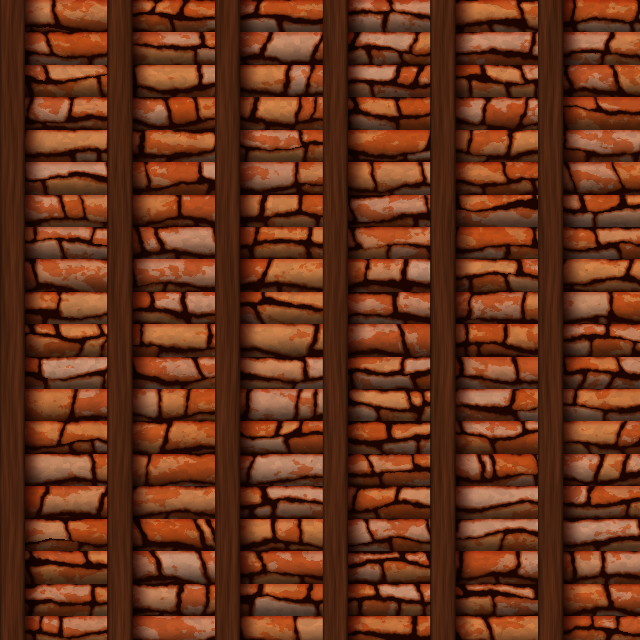
A WebGL 2 fragment shader for this texture:

```glsl
#version 300 es
precision highp float;

uniform vec2 u_resolution;
out vec4 outColor;

const float POSTS = 5.944;       // post repeats across the canvas
const float BANDS = 19.74;       // stone bands down the canvas
const float POST_WIDTH = 0.232;  // share of one post repeat

const vec3 MORTAR = vec3(0.11, 0.02, 0.00);
const vec3 RUST = vec3(0.64, 0.23, 0.05);
const vec3 TAN = vec3(0.72, 0.45, 0.25);
const vec3 GREY = vec3(0.70, 0.51, 0.40);
const vec3 WOOD_DARK = vec3(0.15, 0.06, 0.02);
const vec3 WOOD_LIGHT = vec3(0.40, 0.20, 0.10);

float hash(vec2 p) {
  p = fract(p * vec2(0.1031, 0.1173));
  p += dot(p, p.yx + 33.33);
  return fract((p.x + p.y) * p.x * 17.3);
}

// Value of the nearest scattered cell, giving flat ragged patches
float cellValue(vec2 p) {
  vec2 base = floor(p);
  float nearest = 9.0, value = 0.0;
  for (int y = -1; y <= 1; y++)
  for (int x = -1; x <= 1; x++) {
    vec2 id = base + vec2(x, y);
    vec2 site = id + vec2(hash(id + 71.0), hash(id + 139.0));
    float d = dot(site - p, site - p);
    if (d < nearest) { nearest = d; value = hash(id + 211.0); }
  }
  return value;
}

float layeredSines(vec2 p) {
  float sum = 0.0, amp = 0.5;
  for (int i = 0; i < 4; i++) {
    sum += amp * sin(p.x + 1.7 * sin(p.y)) * cos(p.y + 0.8 * sin(p.x));
    p = mat2(1.5, 1.1, -1.1, 1.5) * p + 2.3;
    amp *= 0.55;
  }
  return sum;
}

float roundedBox(vec2 p, vec2 halfSize, float radius) {
  vec2 q = abs(p) - halfSize + radius;
  return length(max(q, 0.0)) + min(max(q.x, q.y), 0.0) - radius;
}

float joint(float k, float seed) {
  return k + 0.8 * (hash(vec2(k + 40.0, seed)) - 0.5);
}

// One course of uneven stones: x = signed distance, y = stone index
vec2 course(vec2 p, float low, float high, float len, float seed) {
  float tilt = 0.9 * (hash(vec2(seed, 5.0)) - 0.5);
  float x = (p.x + tilt * p.y) / len + hash(vec2(seed, 9.0));
  float k = floor(x);
  if (x < joint(k, seed)) k -= 1.0;
  else if (x > joint(k + 1.0, seed)) k += 1.0;
  float left = joint(k, seed), right = joint(k + 1.0, seed);

  // Every stone leans and sinks a little differently
  float middle = 0.5 * (left + right);
  float lean = 0.18 * (hash(vec2(k + 60.0, seed)) - 0.5);
  vec2 halfSize = 0.5 * vec2((right - left) * len, high - low);
  vec2 local = vec2((x - middle) * len, p.y - 0.5 * (low + high));
  local.y += lean * local.x;
  float gap = mix(0.025, 0.075, hash(vec2(k + 80.0, seed)));
  return vec2(roundedBox(local, halfSize - gap, min(0.14, 0.7 * halfSize.y)), k);
}

// p is in band heights, from the panel's lower left; cell names the panel
vec3 stones(vec2 p, vec2 cell, float blur) {
  float seed = 1.0 + cell.x * 31.0 + cell.y * 7.0;
  vec2 world = p + cell * vec2(3.7, 1.0);
  vec2 q = p + 0.08 * vec2(layeredSines(world * 3.6), layeredSines(world * 2.9 + 8.0));

  // Thick and thin courses parted by a sloping, wavy line
  float split = mix(0.02, 0.62, hash(vec2(seed, 2.0)));
  split += 0.10 * sin(q.x * 1.9 + seed);
  float high = 1.0 + 0.2 * hash(vec2(seed, 3.0));
  float low = -0.3 * hash(vec2(seed, 4.0));
  bool upper = q.y > split;
  float len = mix(1.1, 2.5, hash(vec2(seed, upper ? 6.0 : 7.0)));
  vec2 stone = upper ? course(q, split, high, len, seed)
                     : course(q, low, split, len, seed + 500.0);
  float tone = hash(vec2(stone.y + 20.0, seed + (upper ? 0.0 : 90.0)));
  float chipped = stone.x + 0.035 * layeredSines(world * 8.0);

  // Weathered rust patches over tan or grey stone
  float patches = layeredSines(world * vec2(1.8, 3.2) + tone * 9.0)
                + 0.30 * cellValue(world * vec2(7.0, 10.0)) - 0.15;
  float rusted = smoothstep(-0.08, 0.08, patches + 0.9 * tone - 0.58);
  vec3 base = mix(TAN, GREY, smoothstep(0.3, 0.7, hash(vec2(tone * 97.0, seed))));
  vec3 color = mix(base, RUST, 0.25 * tone + 0.6 * rusted);
  color *= 0.94 + 0.12 * cellValue(world * vec2(5.0, 8.0) + 50.0);
  color = mix(color, RUST * 0.85, 0.8 * smoothstep(-0.11, -0.03, chipped));

  // Each band fades downward, with a redder top, before the joints darken it
  color *= mix(0.36, 1.08, smoothstep(-0.05, 0.75, p.y));
  color = mix(color, color * vec3(0.92, 0.66, 0.55), smoothstep(0.84, 1.0, p.y));
  color = mix(color, MORTAR, smoothstep(-0.025 - blur, 0.01 + blur, chipped));

  // The post casts a shadow to its right
  float light = smoothstep(-0.12, 0.66, p.x);
  return color * mix(vec3(0.28, 0.10, 0.04), vec3(1.0), light);
}

// across runs 0 to 1 over the post, along is in band heights
vec3 wood(float across, float along, float id) {
  float bend = 0.15 * sin(along * 0.7 + id * 2.4) + 0.06 * sin(along * 2.3 + id);
  float grain = layeredSines(vec2(across * 7.0 + bend * 3.0 + id * 5.0, along * 0.3));
  float fiber = layeredSines(vec2(across * 20.0 + bend, along * 1.1 + id * 3.0));
  vec3 color = mix(WOOD_DARK, WOOD_LIGHT, clamp(0.5 + 0.2 * grain + 0.22 * fiber, 0.0, 1.0));
  float edge = smoothstep(-0.08, 0.12, across) * smoothstep(1.04, 0.82, across);
  return color * mix(0.45, 1.05, edge);
}

void main() {
  vec2 uv = gl_FragCoord.xy / u_resolution;
  float blur = BANDS / u_resolution.y;
  float column = uv.x * POSTS, row = (1.0 - uv.y) * BANDS;
  vec2 cell = floor(vec2(column, row));
  float f = fract(column);
  vec2 panel = vec2((f - POST_WIDTH) * BANDS / POSTS, 1.0 - fract(row));
  vec3 wall = stones(panel, cell, 0.5 * blur);
  vec3 post = wood(f / POST_WIDTH, row, cell.x);
  float soft = 0.7 * POSTS / u_resolution.x;
  float onWall = smoothstep(-soft, soft, f - POST_WIDTH) * smoothstep(0.0, soft, 1.0 - f);
  outColor = vec4(mix(post, wall, onWall), 1.0);
}
```
